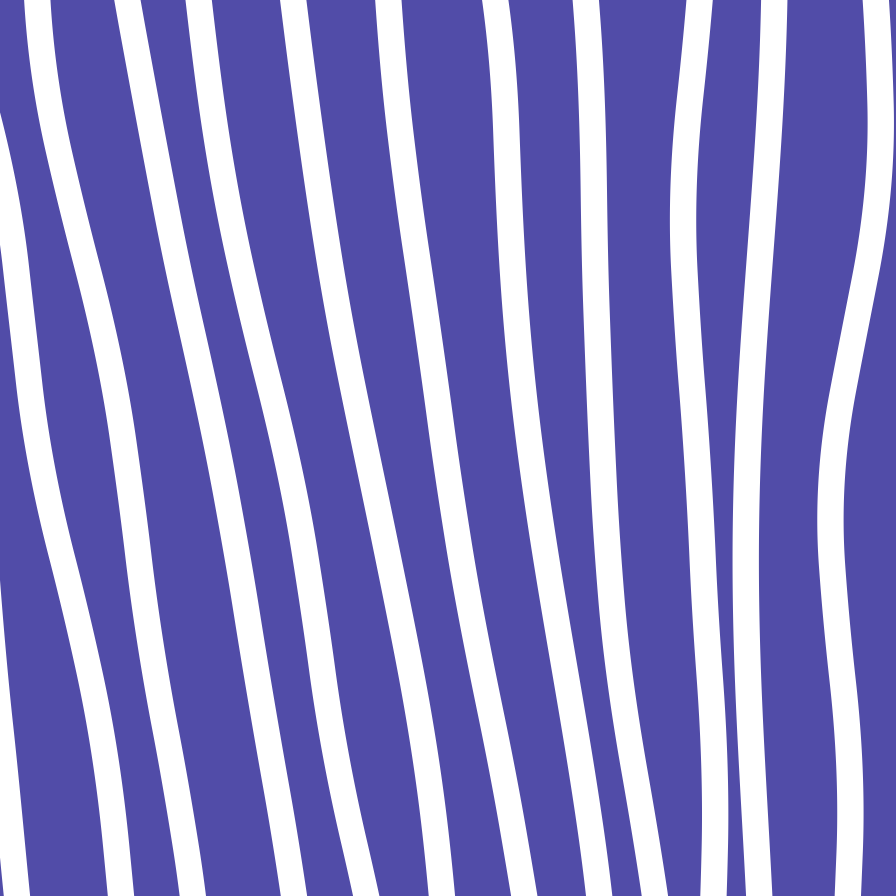
Write a WebGL 2 fragment shader that draws this pattern.

```glsl
#version 300 es
precision highp float;
// Wavy white bands run from top to bottom over a flat violet ground.
// Each band is a rounded polyline on a jittered grid; a shared lean tilts
// the left bands and lets those on the right stand nearly upright.

#define SPACING 0.091       // mean distance between bands
#define BAND_WIDTH 0.0294   // horizontal width of a band
#define WANDER 0.47         // largest stray from the grid, in spacings
#define KNOTS 3.1           // bends per canvas height
#define ROUNDING 0.3        // softness of the bends, 0 to 0.5
#define LEAN_LEFT 0.165     // sideways travel per height, left side
#define LEAN_RIGHT -0.04    // sideways travel per height, right side
#define SWAY 0.013          // slow bend shared by neighbours
#define SEED 7.0

uniform vec2 u_resolution;
out vec4 fragColor;

const vec3 VIOLET = vec3(0.318, 0.298, 0.659);
const vec3 WHITE = vec3(1.0);

float hash(vec2 p) {
    vec3 q = fract(vec3(p.xyx) * 0.1031 + SEED * 0.137);
    q += dot(q, q.yzx + 33.33);
    return fract((q.x + q.y) * q.z);
}

// Random polyline in 0..1 whose corners are rounded by a parabola
float bentLine(float t, float id) {
    float knot = floor(t + 0.5);
    float d = t - knot;
    float here = hash(vec2(id, knot));
    float slopeIn = here - hash(vec2(id, knot - 1.0));
    float slopeOut = hash(vec2(id, knot + 1.0)) - here;
    float softAbs = abs(d) < ROUNDING
        ? 0.5 * (d * d / ROUNDING + ROUNDING) : abs(d);
    return here + 0.5 * ((slopeIn + slopeOut) * d + (slopeOut - slopeIn) * softAbs);
}

// Centre of one band at height y
float bandCentre(float id, float y) {
    float phase = hash(vec2(id, 91.0));
    float stray = WANDER * (bentLine(y * KNOTS + phase + 20.0, id + 40.0) - 0.5);
    float base = (id + 0.5) * SPACING;
    float lean = mix(LEAN_LEFT, LEAN_RIGHT, smoothstep(0.4, 1.0, base));
    float sway = SWAY * sin(5.0 * y + 0.3 * id);
    return base + stray * SPACING + lean * (0.5 - y) + sway;
}

void main() {
    vec2 p = gl_FragCoord.xy / u_resolution.y;
    float pixel = 1.0 / u_resolution.y;

    // Signed distance across to the nearest band
    float dist = 1.0;
    float last = ceil(u_resolution.x / u_resolution.y / SPACING) + 3.0;
    for (float id = -4.0; id <= last; id += 1.0) {
        dist = min(dist, abs(p.x - bandCentre(id, p.y)) - 0.5 * BAND_WIDTH);
    }

    float cover = clamp(0.5 - dist / pixel, 0.0, 1.0);
    fragColor = vec4(mix(VIOLET, WHITE, cover), 1.0);
}
```
